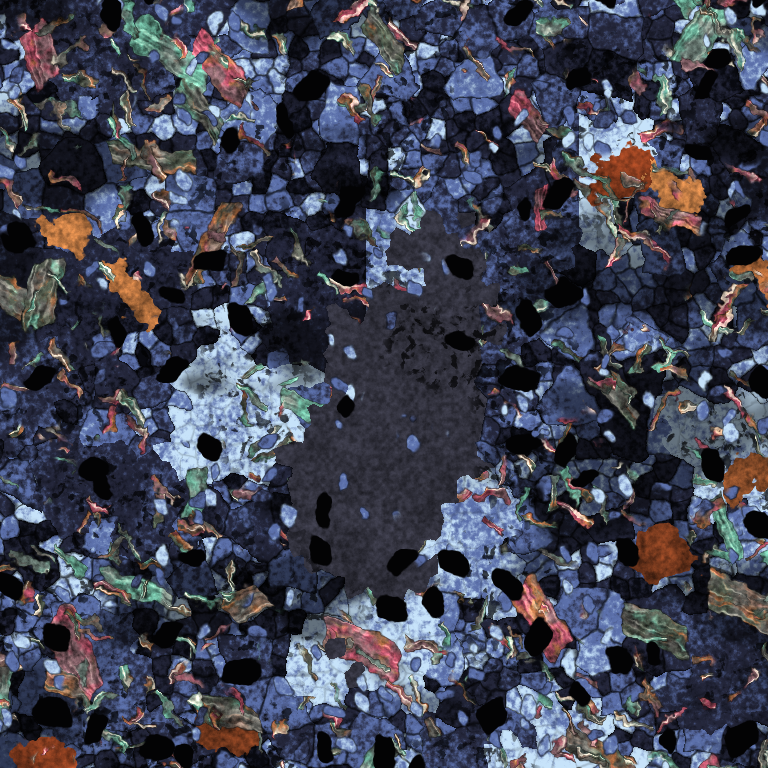
This texture is drawn by a Shadertoy shader. Its source:

```glsl
#define FINE_SCALE 40.0
#define MEDIUM_SCALE 17.0
#define LARGE_SCALE 6.5
#define MICA_DENSITY 0.42
#define SLIVER_DENSITY 0.50
#define AMBER_DENSITY 0.20
#define BEAD_DENSITY 0.50
#define ORE_DENSITY 0.42
#define FABRIC_ANGLE 0.65
#define SOFTNESS 0.0013

struct Grain { float dist; vec2 local; vec3 rnd; };

vec3 hash3(vec2 p) {
    vec3 q = fract(p.xyx * vec3(0.1031, 0.1030, 0.0973));
    q += dot(q, q.yxz + 33.33);
    return fract((q.xxy + q.yzz) * q.zyx);
}

float noise(vec2 p) {
    vec2 i = floor(p), f = fract(p), e = vec2(0, 1);
    f = f * f * (3.0 - 2.0 * f);
    return mix(mix(hash3(i).x, hash3(i + e.yx).x, f.x),
               mix(hash3(i + e.xy).x, hash3(i + e.yy).x, f.x), f.y);
}

float fbm(vec2 p) {
    float sum = 0.0, amp = 0.533;
    for (int i = 0; i < 4; i++, amp *= 0.5) {
        sum += amp * noise(p);
        p = mat2(1.6, 1.2, -1.2, 1.6) * p + 7.3;
    }
    return sum;
}

// Nearest site (xy) and the gap to the second nearest (z)
vec3 voronoi(vec2 p) {
    vec2 site = p;
    float near = 9.0, second = 9.0;
    for (int k = 0; k < 9; k++) {
        vec2 c = floor(p) + vec2(k % 3 - 1, k / 3 - 1);
        vec2 s = c + 0.1 + 0.8 * hash3(c).xy;
        float d = length(p - s);
        second = min(second, max(near, d));
        if (d < near) { near = d; site = s; }
    }
    return vec3(site, second - near);
}

// Nearest of a jittered field of rounded, skewed plates
Grain scatter(vec2 p, float scale, float seed, float density, vec2 halfSize, float roundness) {
    Grain g = Grain(1.0, vec2(0), vec3(0));
    for (int k = 0; k < 9; k++) {
        vec2 c = floor(p * scale) + vec2(k % 3 - 1, k / 3 - 1);
        vec3 r = hash3(c + seed), s = hash3(c + seed + 57.0);
        if (r.z > density) continue;
        float a = -FABRIC_ANGLE + 1.3 * (s.x - 0.5) + (s.y < 0.3 ? 1.7 : 0.0);
        vec2 v = mat2(cos(a), -sin(a), sin(a), cos(a)) * (p - (c + r.xy) / scale);
        v.x += 0.4 * v.y;
        vec2 size = halfSize * (0.4 + 0.6 * vec2(s.z, fract(s.z * 7.0 + s.x)));
        float corner = roundness * min(size.x, size.y);
        vec2 q = abs(v) - size + corner;
        float d = length(max(q, 0.0)) + min(max(q.x, q.y), 0.0) - corner;
        if (d < g.dist) g = Grain(d, v, s);
    }
    return g;
}

float cover(float d) { return 1.0 - smoothstep(-SOFTNESS, SOFTNESS, d); }

// Black through slate blue to white
vec3 quartzColor(float t) {
    vec3 c = mix(vec3(0.03, 0.035, 0.06), vec3(0.14, 0.15, 0.23), smoothstep(0.0, 0.33, t));
    c = mix(c, vec3(0.36, 0.44, 0.67), smoothstep(0.32, 0.66, t));
    return mix(c, vec3(0.78, 0.89, 0.98), smoothstep(0.66, 0.98, t));
}

// Rose through amber and olive to green
vec3 micaColor(float t) {
    vec3 c = mix(vec3(0.74, 0.33, 0.42), vec3(0.72, 0.45, 0.28), smoothstep(0.1, 0.35, t));
    c = mix(c, vec3(0.34, 0.38, 0.32), smoothstep(0.35, 0.55, t));
    return mix(c, vec3(0.42, 0.69, 0.60), smoothstep(0.62, 0.82, t));
}

void mainImage(out vec4 fragColor, in vec2 fragCoord) {
    vec2 p = fragCoord / iResolution.y;
    vec2 ragged = vec2(fbm(p * 45.0), fbm(p * 45.0 + 40.0)) - 0.5, w = p + 0.014 * ragged;
    float grit = fbm(p * 190.0) - 0.5, cloud = fbm(p * 24.0) - 0.5;

    // Quartz mosaic, merged in places into medium and large crystals
    vec3 fine = voronoi(w * FINE_SCALE), medium = voronoi(w * MEDIUM_SCALE);
    vec2 site = fine.xy / FINE_SCALE;
    vec3 large = voronoi(site * LARGE_SCALE + 3.0 + 0.9 * fbm(site * 14.0));
    vec3 f = hash3(fine.xy * 19.0), m = hash3(medium.xy * 23.0), l = hash3(large.xy * 29.0);
    float tone = 0.12 + 0.80 * pow(f.x, 1.2), rim = smoothstep(0.0, 0.20, fine.z);
    if (m.y < 0.40) { tone = 0.14 + 0.66 * m.x; rim = smoothstep(0.0, 0.09, medium.z); }
    if (l.y < 0.36) {
        tone = l.x > 0.88 - 0.25 * p.x ? 0.80 + 0.15 * l.z : 0.22 + 0.32 * l.z;
        rim = mix(1.0, rim, 0.25);
    }
    vec3 col = quartzColor(tone + 0.35 * cloud + 0.5 * grit) * mix(0.35, 1.0, rim);

    // Broad extinct crystal with a granular margin
    vec2 c = site - vec2(0.53, 0.46);
    c.x -= 0.35 * c.y;
    float core = length(c * vec2(1.0, 0.52)) + 0.24 * (fbm(site * 9.0) - 0.5) + 0.05 * (f.y - 0.5);
    float inCore = step(core, 0.115), open = 1.0 - inCore;
    col = mix(col, vec3(0.19, 0.19, 0.235) * (1.0 + 0.4 * cloud + 0.9 * grit), inCore);

    // Dusty inclusions and dark matrix
    float dust = smoothstep(0.58, 0.70, fbm(w * 95.0)) * smoothstep(0.38, 0.58, fbm(p * 9.0));
    col *= 1.0 - 0.7 * dust;
    col *= 1.0 - 0.5 * open * smoothstep(0.52, 0.68, fbm(p * vec2(5, 9) + 20.0));

    // Amber crystals
    Grain g = scatter(p + 0.05 * ragged, 6.5, 11.0, AMBER_DENSITY, vec2(0.052, 0.040), 0.8);
    vec3 tint = mix(vec3(0.47, 0.20, 0.10), vec3(0.76, 0.50, 0.28), g.rnd.y);
    col = mix(col, tint * (0.95 + cloud + 0.8 * grit), cover(g.dist) * open);

    // Cleaved mica plates, then broken slivers
    for (int i = 0; i < 3; i++) {
        bool plate = i == 0;
        g = scatter(p + (plate ? 0.02 : 0.03) * ragged, plate ? 8.0 : 13.0 + 6.0 * float(i), 83.0 + 31.0 * float(i),
                    plate ? MICA_DENSITY : SLIVER_DENSITY, plate ? vec2(0.060, 0.024) : vec2(0.028, 0.007), 0.25);
        float cleave = noise(g.local * vec2(30, 380) + g.rnd.xy * 50.0);
        float hue = fract(g.rnd.z * 5.0 + g.rnd.x) + (plate ? 0.7 : 1.3) * (fbm(g.local * vec2(45, 130) + g.rnd.xy * 30.0) - 0.5);
        tint = mix(micaColor(hue), vec3(0.42, 0.40, 0.40), 0.7 * smoothstep(0.35, 0.65, fbm(p * 50.0 + 9.0)));
        tint = mix(tint, vec3(0.92, 0.88, 0.80), (plate ? 0.2 : 0.7) * smoothstep(0.6, 0.9, cleave));
        tint *= (0.6 + 0.55 * cleave + 0.6 * cloud + grit) * mix(0.35, 1.0, smoothstep(0.0, -0.002, g.dist));
        float kept = plate ? 1.0 : smoothstep(0.40, 0.48, fbm(p * 15.0 + 60.0));
        col = mix(col, tint, cover(g.dist) * open * kept);
    }

    // Clustered quartz beads and opaque ore
    g = scatter(w, 27.0, 151.0, BEAD_DENSITY, vec2(0.014, 0.012), 0.9);
    tint = quartzColor(0.45 + 0.5 * g.rnd.y + 0.4 * grit) * mix(0.4, 1.0, smoothstep(0.0, -0.003, g.dist));
    col = mix(col, tint, cover(g.dist) * smoothstep(0.50, 0.54, fbm(p * 8.0 + 80.0)));
    g = scatter(w, 13.0, 211.0, ORE_DENSITY, vec2(0.023, 0.021), 0.8);
    col = mix(col, vec3(0.01, 0.01, 0.015), cover(g.dist));
    fragColor = vec4(clamp(col, 0.0, 1.0), 1.0);
}
```
